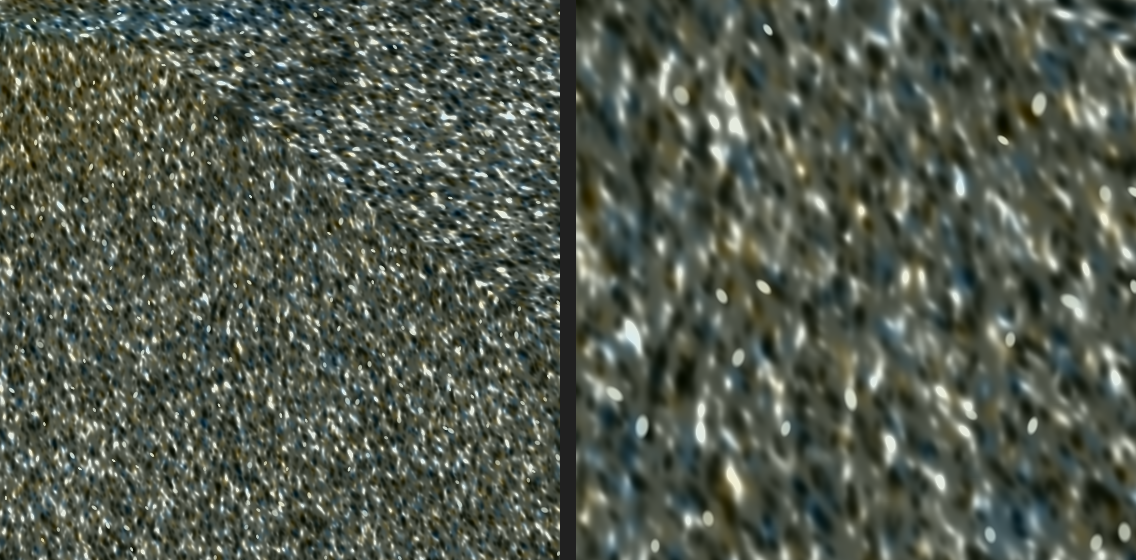
Left: the whole. Right: its middle third, enlarged.
Give the GLSL for this texture, as a WebGL 1 fragment shader.

```glsl
precision highp float;
// Dark gritty ground: two fields of slanted mineral grains meeting on a diagonal, with pale pebbles.
uniform vec2 u_resolution;

const vec3 GREY_GREEN = vec3(-0.022, 0.0, -0.046);
const vec3 WARM_TINT = vec3(0.040, 0.012, -0.045);
const vec3 BLUE_TINT = vec3(-0.075, 0.005, 0.090);
const vec3 PEBBLE = vec3(0.84, 0.87, 0.81);

vec3 hash3(vec2 p) {
  vec3 q = fract(p.xyx * vec3(0.1031, 0.1030, 0.0973));
  q += dot(q, q.yxz + 33.33);
  return fract((q.xxy + q.yzz) * q.zyx);
}

float valueNoise(vec2 p) {
  vec2 cell = floor(p);
  vec2 f = fract(p);
  f = f * f * (3.0 - 2.0 * f);
  float low = mix(hash3(cell).x, hash3(cell + vec2(1.0, 0.0)).x, f.x);
  float high = mix(hash3(cell + vec2(0.0, 1.0)).x, hash3(cell + 1.0).x, f.x);
  return mix(low, high, f.y);
}

vec2 rotate(vec2 p, float angle) {
  float c = cos(angle);
  float s = sin(angle);
  return vec2(c * p.x + s * p.y, c * p.y - s * p.x);
}

float boundaryHeight(float x) {
  return 0.94 - 0.67 * max(x - 0.2, 0.0);
}

// 0 in the lower field, 1 in the upper one
float upperField(vec2 p) {
  float wobble = 0.03 * (valueNoise(p * 14.0) - 0.5);
  return smoothstep(-0.012, 0.012, p.y - boundaryHeight(p.x) + wobble);
}

// Long axis of the grains: steep below, nearly flat above
float grainAngle(vec2 p) {
  return mix(1.78 + 0.25 * p.x, 2.72, upperField(p));
}

// Sum of light and dark elongated splats, scaled to about unit variance
float grainNoise(vec2 p, float density, vec2 size, float seed) {
  vec2 g = p * density;
  vec2 cell = floor(g);
  float sum = 0.0;
  for (int j = -1; j <= 1; j++) {
    for (int i = -1; i <= 1; i++) {
      vec2 id = cell + vec2(float(i), float(j));
      vec3 rnd = hash3(id + seed);
      vec2 center = id + rnd.xy;
      float turn = fract(rnd.z * 37.0 + rnd.x * 5.0) - 0.5;
      vec2 d = rotate(g - center, grainAngle(center / density) + 0.9 * turn) / size;
      sum += (2.0 * rnd.z - 1.0) * exp(-dot(d, d));
    }
  }
  return sum / sqrt(0.5236 * size.x * size.y);
}

// Coverage of sparse, crisp, slightly oval pebbles
float pebbles(vec2 p, float density, float share, float seed) {
  vec2 g = p * density;
  vec2 cell = floor(g);
  float cover = 0.0;
  for (int j = -1; j <= 1; j++) {
    for (int i = -1; i <= 1; i++) {
      vec2 id = cell + vec2(float(i), float(j));
      vec3 rnd = hash3(id + seed);
      vec3 form = hash3(id + seed + 71.0);
      vec2 center = id + rnd.xy;
      vec2 d = rotate(g - center, grainAngle(center / density) + 1.6 * (form.x - 0.5));
      d.y *= 1.3 + 0.7 * form.y;
      float radius = mix(0.17, 0.32, form.z * form.z);
      float disc = 1.0 - smoothstep(0.55 * radius, 1.15 * radius, length(d));
      cover = max(cover, disc * step(1.0 - share, rnd.z) * (0.65 + 0.35 * form.y));
    }
  }
  return cover;
}

// Soft ragged dark clumps, spaced along and above the boundary
float darkClumps(vec2 p) {
  float ragged = 0.035 * (valueNoise(p * 38.0) - 0.5);
  float clump = 0.0;
  for (int i = 0; i < 4; i++) {
    float k = float(i);
    float x = 0.42 + 0.165 * k;
    float lift = k * (3.0 - k) * (0.13 * k - 0.04);
    float reach = 0.055 + 0.02 * mod(k, 2.0) * (2.0 - k);
    float d = length(p - vec2(x, boundaryHeight(x) + lift)) + ragged;
    clump = max(clump, 1.0 - smoothstep(0.25 * reach, reach, d));
  }
  return clump;
}

void main() {
  vec2 p = gl_FragCoord.xy / u_resolution.y;
  float upper = upperField(p);
  float clump = darkClumps(p);

  // Tone: grain relief on an exponential curve, so that lights are rare
  float relief = 0.82 * grainNoise(p, 68.0, vec2(0.56, 0.26), 11.0)
               + 0.57 * grainNoise(p, 105.0, vec2(0.52, 0.29), 43.0);
  float drift = valueNoise(p * 7.0) - 0.5;
  float contrast = mix(0.40, 0.46, upper) * (1.0 - 0.3 * clump);
  float tone = 0.322 * exp(contrast * relief + 0.16 * drift - 0.5 * clump);
  vec3 color = vec3(min(tone, 0.92)) + GREY_GREEN;

  // Pale pebbles
  float pale = pebbles(p, 40.0, 0.14, 97.0) * (1.0 - 0.7 * clump);
  color = mix(color, max(color, PEBBLE), pale);

  // Warm and blue grains, the ochre corner, the blue band and a blue stain
  float hue = grainNoise(p, 58.0, vec2(0.5, 0.34), 151.0);
  float ochre = smoothstep(0.5, 0.0, length((p - vec2(0.05, 0.86)) * vec2(1.0, 1.3)));
  float bandOffset = (p.y - 0.94 - 0.08 * p.x + 0.02 * drift) / 0.028;
  float band = exp(-bandOffset * bandOffset) * (1.0 - smoothstep(0.4, 0.68, p.x));
  float stain = 1.0 - smoothstep(0.008, 0.03, length(p - vec2(0.592, 0.355)));
  color += WARM_TINT * (0.4 * max(hue, 0.0) + ochre - 0.15 * upper);
  color += BLUE_TINT * (0.25 * max(-hue, 0.0) + 0.9 * band + 0.7 * stain + 0.08 * upper);

  gl_FragColor = vec4(clamp(color, 0.0, 1.0), 1.0);
}
```
